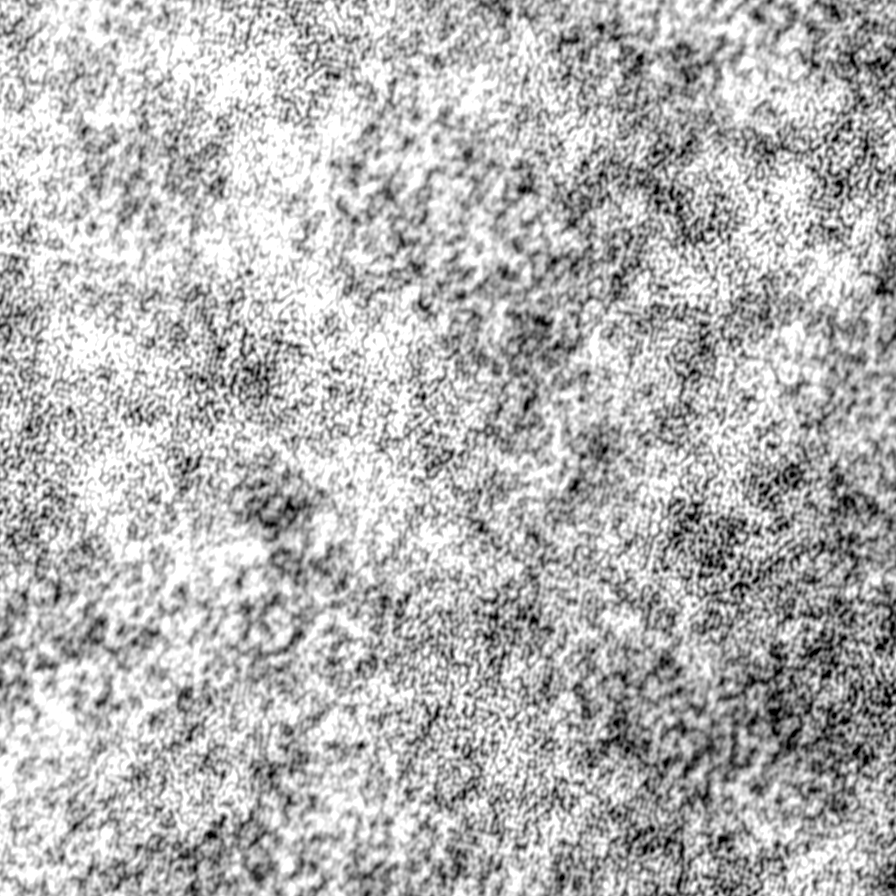
Write a Shadertoy shader that draws this texture.

```glsl
// Grey, weathered mineral grain: soft speckle with a steep diagonal lean.
// Octaves of stretched gradient noise, strongest at the finest sizes, are
// summed into a bell-shaped height and bent by a tone curve towards white.

// Unit gradient at a lattice point, from an integer hash
vec2 latticeGradient(ivec2 cell) {
    uvec2 q = uvec2(cell) * uvec2(1597u, 3571u);
    uint h = (q.x ^ (q.y << 7)) * 74093u + q.y;
    h = (h ^ (h >> 15)) * 73477u;
    h = (h ^ (h >> 13)) * 91283u;
    h ^= h >> 16;
    float angle = 6.2832 * float(h & 65535u) / 65536.0;
    return vec2(cos(angle), sin(angle));
}

// Gradient noise scaled to a spread of about one
float gradientNoise(vec2 p) {
    vec2 base = floor(p), f = p - base;
    ivec2 cell = ivec2(base);
    vec2 w = f * f * f * (f * (f * 6.0 - 15.0) + 10.0);
    float a = dot(latticeGradient(cell), f);
    float b = dot(latticeGradient(cell + ivec2(1, 0)), f - vec2(1, 0));
    float c = dot(latticeGradient(cell + ivec2(0, 1)), f - vec2(0, 1));
    float d = dot(latticeGradient(cell + ivec2(1, 1)), f - vec2(1, 1));
    return 4.6 * mix(mix(a, b, w.x), mix(c, d, w.x), w.y);
}

// Coordinates along and across the grain, longer along it
vec2 leanedSpace(vec2 p, float angle) {
    vec2 along = vec2(cos(angle), sin(angle));
    return vec2(0.75 * dot(p, along), dot(p, vec2(-along.y, along.x)));
}

float grainHeight(vec2 uv) {
    // Some regions are powdery, others are made of larger grains
    float powder = clamp(gradientNoise(uv * 4.0 + 51.3), -1.5, 1.5);
    float height = 0.0, frequency = 3.2, strength = 0.19;
    for (int i = 0; i < 7; i++) {
        float n = float(i);
        float region = i == 6 ? 1.0 + 0.3 * powder
                     : i == 5 ? 1.0 - 0.3 * powder : 1.0;
        vec2 p = leanedSpace(uv, 1.1 + 0.25 * sin(n * 2.3));
        height += strength * region * gradientNoise(p * frequency + 17.7 * n + 9.4);
        frequency *= 1.95;
        strength *= 1.2;
    }
    return height;
}

void mainImage(out vec4 fragColor, in vec2 fragCoord) {
    vec2 uv = fragCoord / iResolution.y;
    float height = grainHeight(uv);

    // Broad shading: paler to the upper left, a stain at the right edge
    height += 0.5 * (0.5 - uv.x) + 0.25 * (uv.y - 0.5) + 0.03;
    height -= 0.7 * exp(-14.0 * dot(uv - vec2(1.0, 0.33), uv - vec2(1.0, 0.33)));

    // Tone curve: long dark tail, compressed highlights
    float grey = 0.745 + 0.2 * height - 0.012 * height * height;
    fragColor = vec4(vec3(clamp(grey, 0.0, 1.0)), 1.0);
}
```
